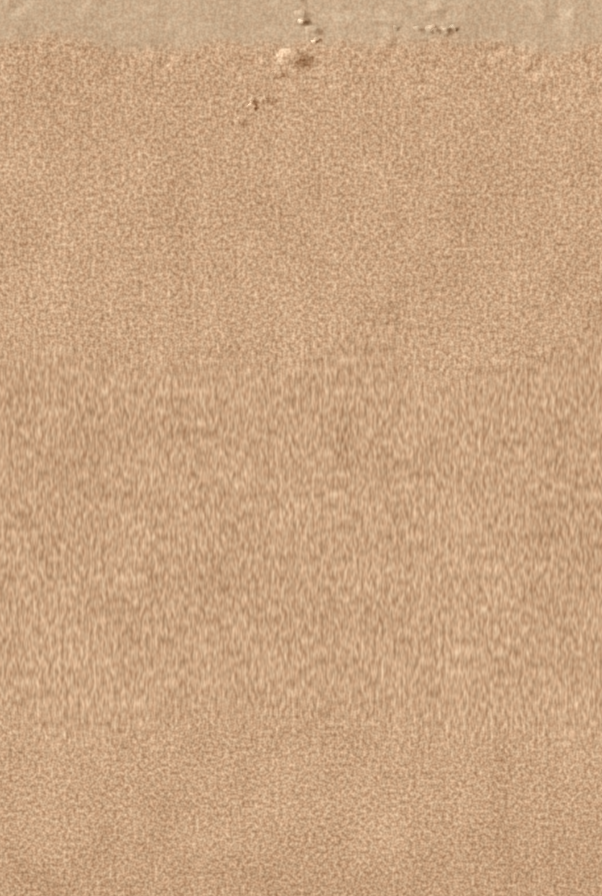
Give the GLSL for this texture, as a Shadertoy shader.

```glsl
// Fine tan beach sand with brushed grain, a paler damp strip and a few crumbs along the top.
#define SAND_COLOR vec3(0.792, 0.645, 0.508)
#define STRIP_COLOR vec3(0.785, 0.670, 0.545)
#define GRAIN_FREQ 205.0
#define GRAIN_STRETCH 0.42
#define GRAIN_CONTRAST 0.20
#define PATCH_CONTRAST 0.035
#define TINT_CONTRAST 0.022
#define STRIP_EDGE 0.950
#define CRUMB_CONTRAST 0.17
#define SHADOW_DEPTH 0.24

vec2 hash22(vec2 p) {
    vec3 q = fract(vec3(p.xyx) * vec3(0.1031, 0.1030, 0.0973));
    q += dot(q, q.yzx + 33.33);
    return fract((q.xx + q.yz) * q.zy);
}

float cornerSlope(vec2 cell, vec2 offset) {
    float angle = 6.2832 * hash22(cell).x;
    return dot(vec2(cos(angle), sin(angle)), offset);
}

float gradientNoise(vec2 p) {
    vec2 cell = floor(p), f = p - cell;
    vec2 u = f * f * f * (f * (f * 6.0 - 15.0) + 10.0);
    vec2 e = vec2(0.0, 1.0);
    float low = mix(cornerSlope(cell, f), cornerSlope(cell + e.yx, f - e.yx), u.x);
    float high = mix(cornerSlope(cell + e.xy, f - e.xy), cornerSlope(cell + e.yy, f - e.yy), u.x);
    return mix(low, high, u.y);
}

// Two octaves of grain
float grain(vec2 p) {
    return 0.80 * gradientNoise(p) + 0.55 * gradientNoise(p * 1.63 + 71.3);
}

// Tone of a small dome lit from the upper left, with its cast shadow
float lump(vec2 p, vec2 center, vec2 radius) {
    vec2 d = (p - center) / radius;
    float body = smoothstep(1.15, 0.65, length(d));
    vec2 s = d - vec2(1.2, -0.45);
    float lit = CRUMB_CONTRAST * (0.35 + dot(d, vec2(-0.65, 0.6)));
    return mix(-SHADOW_DEPTH * exp(-1.6 * dot(s, s)), lit, body);
}

// Crumbs scattered around a line between two points
float crumbTrail(vec2 p, vec2 a, vec2 b, float spread, float seed) {
    float tone = 0.0;
    for (int i = 0; i < 9; i++) {
        vec2 id = vec2(float(i) * 7.0 + 3.0, seed);
        vec2 r = hash22(id), s = hash22(id + 51.0);
        vec2 center = mix(a, b, r.x) + spread * (s - 0.5);
        vec2 radius = mix(0.0022, 0.0058, r.y * r.y) * vec2(1.0 + 0.5 * s.x, 1.0);
        tone += 0.7 * lump(p, center, radius);
    }
    return tone;
}

void mainImage(out vec4 fragColor, in vec2 fragCoord) {
    vec2 p = fragCoord / iResolution.y;
    float broad = gradientNoise(p * 7.0 + 11.0);
    float medium = gradientNoise(p * 24.0 + 37.0);

    // Round grain above and below, brushed upright through the middle
    vec2 g = p * GRAIN_FREQ;
    float brushed = smoothstep(0.10, 0.28, p.y + 0.06 * broad)
                  * (1.0 - 0.75 * smoothstep(0.54, 0.66, p.y + 0.08 * broad));
    float roundGrain = grain(g * 1.05);
    float longGrain = grain(g * vec2(1.08, GRAIN_STRETCH) + 140.0);
    float sand = mix(roundGrain, longGrain, brushed) / length(vec2(1.0 - brushed, brushed));

    // Smooth strip with a crumbling lower edge
    float edge = STRIP_EDGE + 0.022 * gradientNoise(vec2(p.x * 9.0, 5.0)) + 0.012 * medium;
    float strip = smoothstep(-0.010, 0.012, p.y - edge);
    float tone = GRAIN_CONTRAST * sand * mix(1.0, 0.5, strip);

    // Broad patches, faint upright streaks and scattered dents
    float streak = gradientNoise(p * vec2(42.0, 7.0) + 90.0);
    tone += PATCH_CONTRAST * (0.7 * broad + 0.8 * medium + 0.7 * streak);
    float dent = smoothstep(0.30, 0.60, gradientNoise(p * vec2(17.0, 21.0) + 63.0));
    tone -= dent * (0.02 + 0.06 * max(gradientNoise(p * 95.0), 0.0));
    tone -= 0.025 * smoothstep(0.10, 0.0, p.y);

    // Rough relief just under the strip, lit from the upper left
    vec2 r = p * 62.0;
    float relief = gradientNoise(r) - gradientNoise(r + vec2(-0.28, 0.28));
    float rough = smoothstep(0.83, 0.94, p.y + 0.06 * broad);
    tone += 0.13 * relief * rough * smoothstep(-0.15, 0.35, medium);

    // Pebble and crumbs
    vec2 w = p + 0.003 * vec2(gradientNoise(p * 130.0), gradientNoise(p * 130.0 + 40.0));
    tone += lump(w, vec2(0.321, 0.937), vec2(0.014, 0.010));
    tone += crumbTrail(w, vec2(0.335, 1.0), vec2(0.352, 0.935), 0.014, 2.0);
    tone += crumbTrail(w, vec2(0.438, 0.968), vec2(0.508, 0.973), 0.012, 19.0);
    tone += crumbTrail(w, vec2(0.305, 0.915), vec2(0.268, 0.865), 0.026, 44.0);

    // Warm and cool grains
    float tint = TINT_CONTRAST * gradientNoise(g * vec2(0.7, 0.5) + 210.0);
    vec3 color = mix(SAND_COLOR, STRIP_COLOR, strip);
    color += tone * vec3(0.96, 1.0, 0.97) + tint * vec3(0.8, -0.4, -0.6);
    fragColor = vec4(clamp(color, 0.0, 1.0), 1.0);
}
```
